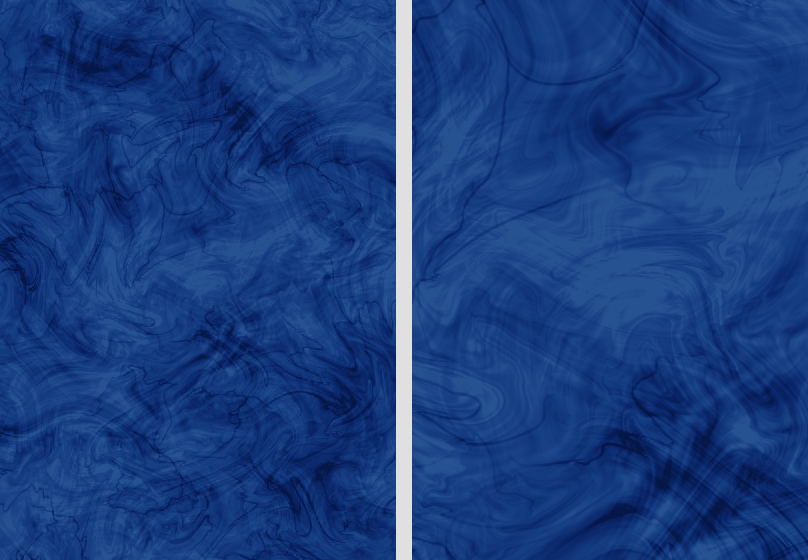
Left, the full canvas; right, a detail of the centre.
A Shadertoy shader for this background:

```glsl
// Blue ink marbling: two overlapping swirled planes carry layers of gradient
// noise, one-sided folds, parallel strands and thin filaments like smoke.
// Soft dark bands set the layout; the summed tone picks from a blue ramp.

vec2 randomDirection(vec2 cell) {
    float h = fract(sin(dot(cell, vec2(127.1, 311.7))) * 43758.5);
    return cos(6.2832 * h - vec2(0.0, 1.5708));
}

// Gradient noise: value in x, slope in yz
vec3 gradientNoise(vec2 x) {
    vec2 i = floor(x), f = fract(x);
    vec2 u = f * f * f * (f * (f * 6.0 - 15.0) + 10.0);
    vec2 du = 30.0 * f * f * (f * (f - 2.0) + 1.0);
    vec2 ga = randomDirection(i);
    vec2 gb = randomDirection(i + vec2(1, 0));
    vec2 gc = randomDirection(i + vec2(0, 1));
    vec2 gd = randomDirection(i + vec2(1, 1));
    float a = dot(ga, f);
    float b = dot(gb, f - vec2(1, 0));
    float c = dot(gc, f - vec2(0, 1));
    float d = dot(gd, f - vec2(1, 1));
    float k = a - b - c + d;
    vec2 slope = ga + u.x * (gb - ga) + u.y * (gc - ga) + u.x * u.y * (ga - gb - gc + gd)
               + du * (u.yx * k + vec2(b, c) - a);
    return vec3(a + u.x * (b - a) + u.y * (c - a) + u.x * u.y * k, slope);
}

// Push a point along the curl of ever finer noise
vec2 swirl(vec2 p, int steps, float strength, float freq) {
    for (int i = 0; i < steps; i++) {
        vec2 slope = gradientNoise(p * freq + float(i) * 17.3).yz;
        p += strength / freq * vec2(slope.y, -slope.x);
        freq *= 1.7;
        strength *= 0.92;
    }
    return p;
}

// Soft dark stroke from a to b
float band(vec2 p, vec2 a, vec2 b, float radius) {
    vec2 ab = b - a;
    vec2 d = p - a - ab * clamp(dot(p - a, ab) / dot(ab, ab), 0.0, 1.0);
    return exp(-dot(d, d) / (radius * radius));
}

vec3 inkRamp(float level) {
    vec3 ramp[6] = vec3[6](
        vec3(0.02, 0.09, 0.28), vec3(0.03, 0.13, 0.38), vec3(0.05, 0.17, 0.44),
        vec3(0.07, 0.22, 0.49), vec3(0.10, 0.26, 0.53), vec3(0.15, 0.32, 0.57));
    level = clamp(level, 0.0, 4.999);
    int i = int(level);
    return mix(ramp[i], ramp[i + 1], level - float(i));
}

void mainImage(out vec4 fragColor, in vec2 fragCoord) {
    vec2 p = fragCoord / iResolution.y;
    float pixel = 1.0 / iResolution.y;

    // Layout of the dark regions
    vec2 drift = mix(p, swirl(p, 4, 0.2, 3.5), 0.6);
    float sweep = band(drift, vec2(0.05, 0.18), vec2(0.62, 0.50), 0.05);
    float shade = 0.8 * sweep
        + 0.9 * band(drift, vec2(0.22, 0.86), vec2(0.71, 0.70), 0.05)
        + 0.7 * band(drift, vec2(0.05, 0.80), vec2(0.40, 0.60), 0.045)
        + 1.1 * band(drift, vec2(0.02, 0.70), vec2(0.05, 0.36), 0.06)
        + 1.1 * band(drift, vec2(0.71, 0.36), vec2(0.52, 0.16), 0.09)
        + 0.7 * band(drift, vec2(0.20, 0.20), vec2(0.70, 0.04), 0.08)
        + 0.8 * band(drift, vec2(0.05, 0.94), vec2(0.30, 0.86), 0.07);
    shade = 1.4 - 1.4 * exp(-shade / 1.2);
    float tone = 0.78 - shade;
    float busy = 0.8 + 0.4 * shade;

    // Two translucent sheets, each with its own swirls
    for (int sheet = 0; sheet < 2; sheet++) {
        float seed = float(sheet) * 6.7;
        vec2 q = swirl(p + seed, 6, 0.25, 3.2 + float(sheet));

        // Cloudy marbling, fading where it is squeezed too fine
        float freq = 4.5, weight = 1.15;
        for (int i = 0; i < 5; i++) {
            vec2 x = q * freq + float(i) * 9.7;
            float fade = 1.0 - smoothstep(0.6, 1.6, length(fwidth(x)));
            tone += busy * weight * fade * gradientNoise(x).x;
            freq *= 1.9;
            weight *= 0.82;
        }

        // Folds: crisp on one side, trailing off in strands on the other
        for (int i = 0; i < 3; i++) {
            float s = float(i);
            float n = gradientNoise(q * (6.0 + 4.0 * s) + 31.0 + 13.1 * s).x;
            float edge = max(fwidth(n), 0.01);
            float patchy = smoothstep(-0.15, 0.25, gradientNoise(drift * 6.0 + seed + s * 7.9).x);
            tone -= 1.15 * busy * patchy * smoothstep(-edge, edge, n) * exp(-12.0 * max(n, 0.0));
            float fade = 1.0 - smoothstep(0.3, 0.9, 30.0 * fwidth(n));
            tone += 1.1 * patchy * fade * gradientNoise(vec2(n * 30.0, q.x * 3.0 + s)).x;
        }

        // Hair-thin filaments of near constant width
        for (int i = 0; i < 2; i++) {
            float s = float(i);
            vec2 path = mix(drift + seed, q, 0.4 + 0.5 * s);
            float n = gradientNoise(path * (4.5 + 2.0 * s) + 53.0 + 21.7 * s).x;
            float dist = abs(n) * pixel / max(length(vec2(dFdx(n), dFdy(n))), 1e-5);
            float present = smoothstep(0.02, 0.25, gradientNoise(p * 4.5 + 3.3 + seed + 8.1 * s).x);
            float line = 1.0 - smoothstep(0.0003, 0.0008 + pixel, dist);
            tone -= present * (1.0 * line + 0.3 * exp(-dist * 250.0));
        }
    }

    // Combed streaks along the rising sweep
    vec2 along = vec2(0.87, 0.49);
    vec2 line = mix(p, drift, 0.5);
    vec2 comb = vec2(dot(line, along), dot(line, vec2(-along.y, along.x)));
    tone += gradientNoise(comb * vec2(3.0, 60.0)).x * (0.2 + 1.4 * sweep);
    tone += gradientNoise(comb * vec2(5.0, 130.0) + 5.0).x * (0.1 + 1.3 * sweep);

    fragColor = vec4(inkRamp(3.1 + 1.35 * tone), 1.0);
}
```
